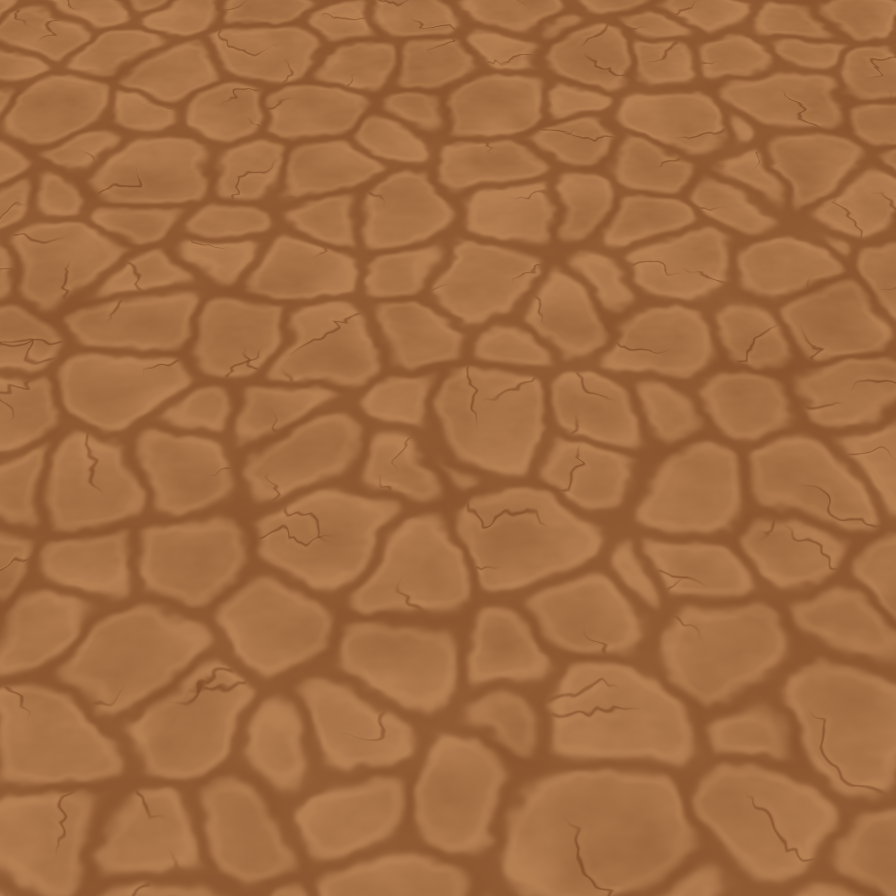
Write a Shadertoy shader that draws this texture.

```glsl
// Cracked clay paving seen at a slant: a perspective ground plane is split into
// large and small stones by a weighted Voronoi diagram with rounded corners,
// then painted with soft dark joints, pale rims, mottling and fine cracks.

const vec3 JOINT_COLOR = vec3(0.54, 0.33, 0.18);
const vec3 CLAY_COLOR  = vec3(0.69, 0.48, 0.305);
const float HORIZON      = 2.6;   // height of the vanishing line, in canvases
const float GROUND_SLANT = 1.1;   // vertical squash at the lower edge
const float STONE_DENSITY = 7.3;  // stones per canvas width at the lower edge
const float SIZE_VARIETY = 0.46;
const float JITTER       = 0.82;
const float CORNER_SHARPNESS = 17.0;
const float JOINT_INNER  = 0.035;
const float JOINT_OUTER  = 0.105;
const float CRACK_WIDTH  = 0.011;
const float CRACK_SHARE  = 0.8;
const float TAU = 6.2832;

vec3 hash3(vec2 p) {
    vec3 q = fract(p.xyx * vec3(0.1031, 0.1030, 0.0973));
    q += dot(q, q.yxz + 33.33);
    return fract((q.xxy + q.yzz) * q.zyx);
}

float noise(vec2 p) {
    vec2 i = floor(p), f = fract(p);
    f = f * f * (3.0 - 2.0 * f);
    float low  = mix(hash3(i).x, hash3(i + vec2(1, 0)).x, f.x);
    float high = mix(hash3(i + vec2(0, 1)).x, hash3(i + vec2(1, 1)).x, f.x);
    return mix(low, high, f.y);
}

float fbm(vec2 p) {
    float sum = 0.0, amp = 0.5;
    for (int i = 0; i < 5; i++) {
        sum += amp * noise(p);
        p = mat2(1.6, 1.2, -1.2, 1.6) * p + 7.3;
        amp *= 0.5;
    }
    return sum;
}

float bump(float x, float width) { return exp(-x * x / (width * width)); }

// Stone site: position in xy, size weight in z
vec3 site(vec2 cell) {
    vec3 h = hash3(cell + 41.0);
    return vec3(cell + 0.5 + JITTER * (h.xy - 0.5), SIZE_VARIETY * h.z);
}

// Distance to the nearest joint; also returns the owning cell
float stoneField(vec2 p, out vec2 owner) {
    vec2 base = floor(p);
    float best = 1e3;
    for (int j = -2; j <= 2; j++)
    for (int i = -2; i <= 2; i++) {
        vec2 cell = base + vec2(i, j);
        vec3 s = site(cell);
        float power = dot(p - s.xy, p - s.xy) - s.z;
        if (power < best) { best = power; owner = cell; }
    }
    vec2 center = site(owner).xy;
    float sum = 0.0;
    for (int j = -2; j <= 2; j++)
    for (int i = -2; i <= 2; i++) {
        vec2 cell = base + vec2(i, j);
        if (distance(cell, owner) < 0.5) continue;
        vec3 s = site(cell);
        float power = dot(p - s.xy, p - s.xy) - s.z;
        float border = (power - best) / (2.0 * distance(s.xy, center));
        sum += exp(-CORNER_SHARPNESS * border);
    }
    return -log(sum + 1e-6) / CORNER_SHARPNESS;
}

// Tone change of one wandering crack: dark line with a pale lip
float crackTone(vec2 q, vec3 h, float pixel) {
    float a = TAU * h.x;
    q = mat2(cos(a), sin(a), -sin(a), cos(a)) * q;
    float wiggle = 0.32 * (noise(vec2(q.x * 4.0, h.y * 91.0)) - 0.5)
                 + 0.09 * (noise(vec2(q.x * 13.0, h.z * 77.0)) - 0.5);
    float y = (q.y - mix(-0.32, 0.32, h.y) - wiggle) / 1.2;
    float start = mix(-0.3, 0.2, h.z);
    float taper = smoothstep(start, start + 0.35, q.x);
    float soft = max(0.016, pixel);
    float line = 1.0 - smoothstep(0.0, CRACK_WIDTH * taper + soft, abs(y));
    return taper * (0.12 * bump(y - 0.045, 0.035) - 0.72 * line);
}

void mainImage(out vec4 fragColor, in vec2 fragCoord) {
    vec2 uv = fragCoord / iResolution.y;
    uv.x -= 0.5 * iResolution.x / iResolution.y;

    // Perspective ground, with a gentle warp for hand-worn outlines
    float depth = HORIZON / (HORIZON - uv.y);
    vec2 ground = STONE_DENSITY * vec2(uv.x * depth, GROUND_SLANT * HORIZON * depth);
    float pixel = STONE_DENSITY * depth * depth / iResolution.y;
    vec2 p = ground;
    p += 0.20 * (vec2(noise(ground * 2.3), noise(ground * 2.3 + 31.0)) - 0.5);
    p += 0.06 * (vec2(noise(ground * 8.0), noise(ground * 8.0 + 57.0)) - 0.5);

    vec2 owner;
    float d = stoneField(p, owner);
    vec3 stone = site(owner);
    vec3 traits = hash3(owner + 113.0);

    // Painted surface of the stone
    float mottle = fbm(ground * 1.7) - 0.48;
    float brush = noise(ground * vec2(6.0, 13.0)) - 0.5;
    float face = 0.83 + 0.75 * mottle + 0.07 * brush + 0.08 * (traits.x - 0.5);
    face -= 0.09 * smoothstep(0.14, 0.4, d);
    face += 0.15 * bump(d - 0.135, 0.035);
    for (int k = 0; k < 2; k++) {
        vec3 h = hash3(owner + 211.0 + 59.0 * float(k));
        float present = step(fract(h.x * 17.0 + h.z * 5.0), CRACK_SHARE - 0.35 * float(k));
        present *= step(0.3 * SIZE_VARIETY, stone.z);
        face += present * crackTone(p - stone.xy, h, pixel);
    }

    // Joints between the stones
    float joint = 0.1 + 0.2 * smoothstep(0.0, 0.07, d) + 0.3 * mottle;
    float edge = smoothstep(JOINT_INNER, max(JOINT_OUTER, JOINT_INNER + pixel), d);
    float tone = clamp(mix(joint, face, edge), -0.1, 1.12);
    fragColor = vec4(mix(JOINT_COLOR, CLAY_COLOR, tone), 1.0);
}
```
